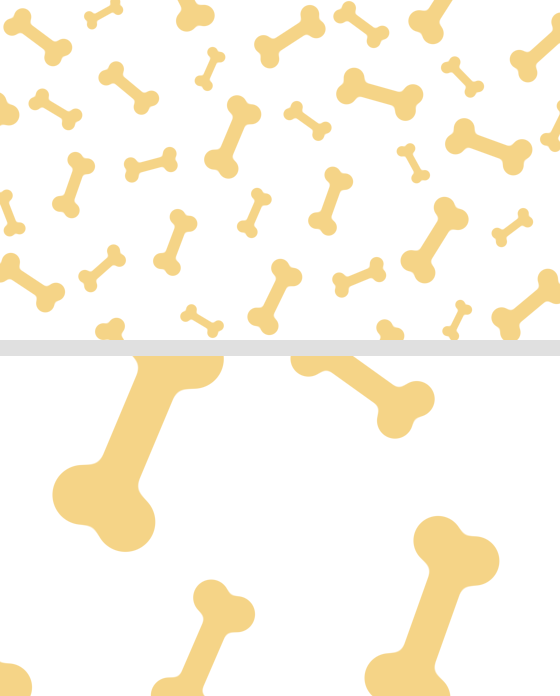
Top, the full canvas; bottom, a detail of the centre.
Write a Shadertoy shader that draws this pattern.

```glsl
// Scattered flat dog-treat bones of mixed sizes and directions on white.

const vec3  BACKGROUND   = vec3(1.0);
const vec3  BONE_COLOR   = vec3(0.96, 0.83, 0.53);
const float CELLS        = 4.25;              // cells per canvas height
const float LATTICE_TURN = 0.3;               // tilt of the scatter lattice
const float JITTER       = 0.18;              // spread of centres in a cell
const vec2  SMALL_SIZE   = vec2(0.24, 0.36);  // half length range, in cells
const vec2  LARGE_SIZE   = vec2(0.36, 0.55);
const vec2  TILT_RANGE   = vec2(0.25, 1.25);  // radians away from horizontal

// Bone proportions, relative to half its length
const vec2  LOBE_CENTER  = vec2(0.74, 0.21);
const float LOBE_RADIUS  = 0.25;
const float LOBE_SKEW    = 0.035;
const vec2  SHAFT        = vec2(0.72, 0.18);
const float FILLET       = 0.14;

vec2 hash2(vec2 cell) {
    vec3 q = fract(cell.xyx * vec3(0.1031, 0.1030, 0.0973));
    q += dot(q, q.yzx + 33.33);
    return fract((q.xx + q.yz) * q.zy);
}

mat2 rotation(float angle) {
    float c = cos(angle), s = sin(angle);
    return mat2(c, s, -s, c);
}

float smoothMin(float a, float b, float k) {
    float h = max(k - abs(a - b), 0.0) / k;
    return min(a, b) - 0.25 * k * h * h;
}

// Signed distance to a bone along x with half length 1
float boneDistance(vec2 p) {
    p *= p.x < 0.0 ? -1.0 : 1.0;              // half-turn symmetry
    vec2 edge = abs(p) - SHAFT;
    float shaft = length(max(edge, 0.0)) + min(max(edge.x, edge.y), 0.0);
    vec2 skew = vec2(LOBE_SKEW, 0.0);
    float upper = length(p - LOBE_CENTER - skew) - LOBE_RADIUS;
    float lower = length(p - LOBE_CENTER * vec2(1.0, -1.0) + skew) - LOBE_RADIUS;
    return smoothMin(shaft, smoothMin(upper, lower, FILLET), FILLET);
}

// Distance to the bone that belongs to one lattice cell
float cellBone(vec2 p, vec2 cell, mat2 lattice) {
    vec2 place = hash2(cell + 17.0);
    vec2 shape = hash2(cell + 71.0);
    vec2 kind  = hash2(cell + 139.0);

    // Large and small bones alternate so that neighbours keep clear
    bool isLarge = mod(cell.x + cell.y, 2.0) < 0.5;
    vec2 range = isLarge ? LARGE_SIZE : SMALL_SIZE;
    float halfLength = mix(range.x, range.y, shape.x);

    float tilt = mix(TILT_RANGE.x, TILT_RANGE.y, shape.y);
    tilt *= kind.x < 0.5 ? -1.0 : 1.0;

    vec2 center = lattice * (cell + 0.5 + JITTER * (place - 0.5));
    vec2 local = rotation(-tilt) * (p - center);
    return halfLength * boneDistance(local / halfLength);
}

void mainImage(out vec4 fragColor, in vec2 fragCoord) {
    vec2 p = fragCoord / iResolution.y * CELLS;
    float pixel = CELLS / iResolution.y;

    // Nearest bone among the surrounding cells
    mat2 lattice = rotation(LATTICE_TURN);
    vec2 home = floor(p * lattice);           // inverse turn
    float d = 10.0;
    for (int j = -1; j <= 1; j++)
        for (int i = -1; i <= 1; i++)
            d = min(d, cellBone(p, home + vec2(i, j), lattice));

    float cover = smoothstep(0.75, -0.75, d / pixel);
    fragColor = vec4(mix(BACKGROUND, BONE_COLOR, cover), 1.0);
}
```
